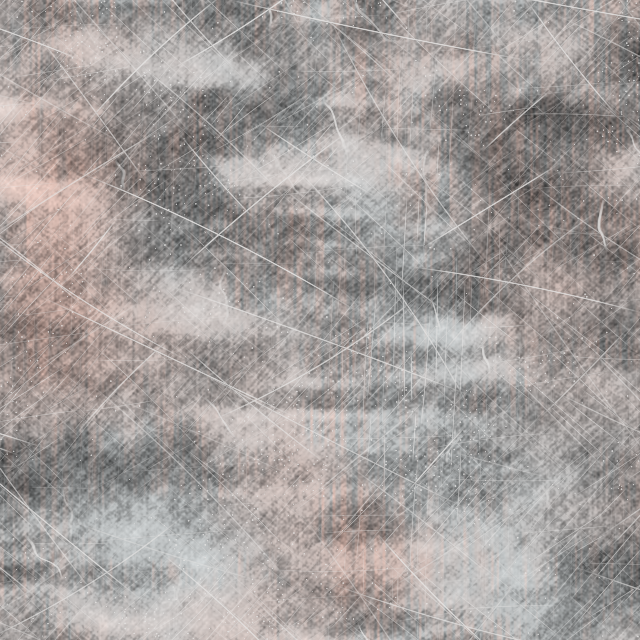
Reproduce this texture procedurally as a WebGL 1 fragment shader.

```glsl
precision highp float;
// Worn, scratched metal: mottled grey and rust under pale smears, fine hatching and long scratches.
uniform vec2 u_resolution;

const vec3 COOL_TINT = vec3(0.98, 1.0, 1.005);
const vec3 RUST_TINT = vec3(1.12, 0.965, 0.915);
const vec3 SCRATCH_WHITE = vec3(0.90, 0.895, 0.89);

float hash(vec2 p) {
  vec3 q = fract(p.xyx * 0.1031);
  q += dot(q, q.yzx + 33.33);
  return fract((q.x + q.y) * q.z);
}

vec2 rotate(vec2 p, float angle) {
  float c = cos(angle), s = sin(angle);
  return vec2(c * p.x + s * p.y, c * p.y - s * p.x);
}

float noise(vec2 p) {
  vec2 i = floor(p), f = fract(p);
  f = f * f * (3.0 - 2.0 * f);
  float low = mix(hash(i), hash(i + vec2(1.0, 0.0)), f.x);
  float high = mix(hash(i + vec2(0.0, 1.0)), hash(i + 1.0), f.x);
  return mix(low, high, f.y);
}

float clouds(vec2 p) {
  float sum = 0.0, weight = 0.5;
  for (int i = 0; i < 5; i++) {
    sum += weight * noise(p);
    p = rotate(p, 0.6) * 2.03 + 17.0;
    weight *= 0.55;
  }
  return sum / 1.055;
}

// Soft elliptical region, 1 at its centre.
float patchMask(vec2 p, vec2 centre, vec2 radius) {
  vec2 d = (p - centre) / radius;
  return exp(-dot(d, d));
}

// Grain stretched along a direction, centred on zero.
float grain(vec2 p, float angle, vec2 frequency) {
  return noise(rotate(p, angle) * frequency + 400.0) - 0.5;
}

// One random, slightly bent line per cell; the cell shape sets length and spread.
float scratches(vec2 p, float angle, vec2 cell, float width, float density, float pixel) {
  p = rotate(p, angle);
  vec2 id = floor(p / cell);
  float seed = floor(angle * 91.0) + 300.0;
  float result = 0.0;
  for (int y = -1; y <= 1; y++) {
    for (int x = -1; x <= 1; x++) {
      vec2 k = id + vec2(float(x), float(y));
      vec2 s = k + seed;
      vec2 d = p / cell - k - vec2(hash(s), hash(s + 71.3));
      float slope = 1.2 * (hash(s + 13.7) - 0.5);
      float bend = 0.8 * (hash(s + 29.1) - 0.5);
      float halfLength = mix(0.2, 0.8, hash(s + 41.9));
      float away = abs(d.y - slope * d.x - bend * d.x * d.x) * cell.y;
      float line = 1.0 - smoothstep(width * 0.3, width + pixel * 0.65, away);
      line *= 1.0 - smoothstep(halfLength * 0.5, halfLength, abs(d.x));
      float strength = mix(0.25, 1.0, hash(s + 57.2));
      result = max(result, line * strength * step(hash(s + 83.5), density));
    }
  }
  return result;
}

// Cellular dots of random size.
float specks(vec2 p, float scale, float density, float pixel) {
  vec2 id = floor(p * scale);
  vec2 centre = id + 0.15 + 0.7 * vec2(hash(id + 5.0), hash(id + 19.0));
  float radius = mix(0.0002, 0.0012, hash(id + 37.0));
  float away = length(p - centre / scale);
  return (1.0 - smoothstep(radius * 0.5, radius + 0.6 * pixel, away)) * step(hash(id + 61.0), density);
}

// Pale, nearly level wisps.
float smears(vec2 p, vec2 frequency) {
  float warp = 1.2 * noise(p * 4.0 + 9.0) + 0.5 * noise(p * 19.0);
  return smoothstep(0.45, 0.95, noise(p * frequency + vec2(3.0, warp)));
}

void main() {
  float pixel = 1.0 / min(u_resolution.x, u_resolution.y);
  vec2 uv = gl_FragCoord.xy * pixel;

  // Regions of wear
  float mottling = clouds(uv * vec2(7.0, 11.0) + 2.0);
  float region = clouds(uv * vec2(3.6, 3.0) + 31.0);
  float rust = patchMask(uv, vec2(0.09, 0.62), vec2(0.11, 0.22))
             + patchMask(uv, vec2(0.58, 0.13), vec2(0.10, 0.10));
  float brushed = patchMask(uv, vec2(0.65, 0.45), vec2(0.11, 0.38));
  float pale = patchMask(uv, vec2(0.26, 0.15), vec2(0.15, 0.13)) + 0.6 * brushed;

  // Metal tone and directional grain
  float upright = grain(uv, 1.5708, vec2(9.0, 230.0));
  float tone = 0.53 + 0.52 * (mottling - 0.5) + 0.42 * (region - 0.5) + 0.06 * pale + 0.03 * rust;
  tone += 0.13 * grain(uv, 0.86, vec2(14.0, 290.0)) + 0.11 * upright;
  tone += 0.10 * grain(uv, 0.58, vec2(18.0, 270.0)) + 0.10 * grain(uv, -0.7, vec2(20.0, 280.0));
  tone += 0.16 * grain(uv, 0.3, vec2(300.0));
  float smearArea = smoothstep(0.36, 0.62, clouds(uv * 4.2 + 63.0) + 0.22 * pale);
  tone += smearArea * (0.17 * smears(uv, vec2(6.0, 40.0)) + 0.19 * smears(uv + 7.0, vec2(4.0, 24.0)));
  tone -= 0.6 * max(tone - 0.74, 0.0);

  float warmth = 0.28 + 1.1 * (clouds(uv * 4.6 + 84.0) - 0.5) + 0.7 * rust - 0.35 * pale;
  warmth += 1.0 * upright * smoothstep(0.65, 0.4, mottling);
  vec3 color = tone * mix(COOL_TINT, RUST_TINT, clamp(warmth, 0.0, 1.1));

  // Fine hatching, fading in and out
  float hatchArea = smoothstep(0.3, 0.65, clouds(uv * 5.0 + 120.0));
  float hatch = 0.55 * scratches(uv, 0.84, vec2(0.13, 0.012), 0.0004, 0.75, pixel);
  hatch = max(hatch, 0.5 * scratches(uv, 0.60, vec2(0.16, 0.022), 0.0004, 0.75, pixel));
  hatch *= mix(0.3, 1.0, hatchArea);
  float counter = 0.55 * scratches(uv, -0.72, vec2(0.20, 0.022), 0.0004, 0.7, pixel);
  hatch = max(hatch, counter * mix(1.0, 0.4, hatchArea));
  float vertical = scratches(uv, 1.54, vec2(0.15, 0.014), 0.0005, 0.8, pixel);
  hatch = max(hatch, vertical * (0.15 + 0.65 * brushed));
  float level = scratches(uv, 0.06, vec2(0.18, 0.035), 0.0005, 0.5, pixel);
  hatch = max(hatch, 0.4 * level);

  // Long scratches in several directions, then chips and dust
  float marks = 0.0;
  for (int i = 0; i < 4; i++) {
    float angle = -0.92 + 0.2 * float(i);
    marks = max(marks, 0.85 * scratches(uv, angle, vec2(0.36, 0.10), 0.0008, 0.4, pixel));
  }
  marks = max(marks, 0.85 * scratches(uv, 0.73, vec2(0.3, 0.10), 0.0009, 0.5, pixel));
  vec2 ragged = uv + 0.014 * (vec2(noise(uv * 45.0), noise(uv * 45.0 + 40.0)) - 0.5);
  marks = max(marks, 0.9 * scratches(ragged, -1.25, vec2(0.08, 0.07), 0.0020, 0.09, pixel));
  float dustArea = smoothstep(0.52, 0.72, clouds(uv * 7.0 + 150.0));
  marks = max(marks, specks(uv, 130.0, 0.025 + 0.3 * dustArea, pixel) * 0.8);

  color = mix(color, SCRATCH_WHITE, max(hatch, marks));
  gl_FragColor = vec4(clamp(color, 0.0, 1.0), 1.0);
}
```
